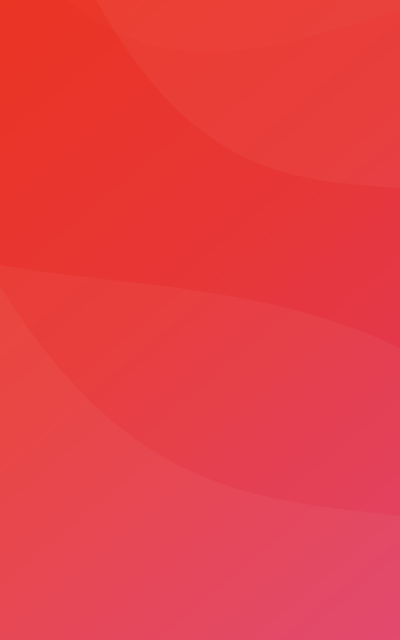
Write a WebGL 2 fragment shader that draws this background.

```glsl
#version 300 es
precision highp float;

uniform vec2 u_resolution;
out vec4 outColor;

// Diagonal gradient, from upper left to lower right
const vec3 SCARLET = vec3(0.918, 0.202, 0.140);
const vec3 CRIMSON = vec3(0.905, 0.214, 0.214);
const vec3 ROSE = vec3(0.876, 0.226, 0.390);
const float CRIMSON_STOP = 0.45;
const vec2 GRADIENT_WEIGHT = vec2(0.343, 0.657);

// Translucent warm veil laid over each wave
const vec3 VEIL_COLOR = vec3(1.0, 0.92, 0.85);
const float VEIL_ALPHA = 0.046;
const float CREST_ALPHA = 0.016;

// Bezier control heights of each wave, evenly spaced from its start to the right edge
const vec4 CREST_WAVE = vec4(1.000, 0.857, 0.937, 0.982);
const vec4 UPPER_WAVE = vec4(0.948, 0.717, 0.718, 0.706);
const vec4 MIDDLE_WAVE = vec4(0.586, 0.550, 0.556, 0.456);
const vec4 LOWER_WAVE = vec4(0.553, 0.217, 0.220, 0.194);
const float CREST_START = 0.166;
const float UPPER_START = 0.290;

float waveHeight(float x, float start, vec4 heights) {
    float s = (x - start) / (1.0 - start);
    float r = 1.0 - s;
    return dot(heights, vec4(r * r * r, 3.0 * r * r * s, 3.0 * r * s * s, s * s * s));
}

// Smooth coverage of the area above a wave
float above(vec2 uv, float start, vec4 heights) {
    float d = uv.y - waveHeight(uv.x, start, heights);
    return clamp(d / max(fwidth(d), 1e-6) + 0.5, 0.0, 1.0);
}

vec3 diagonalGradient(vec2 uv) {
    float t = dot(vec2(uv.x, 1.0 - uv.y), GRADIENT_WEIGHT);
    vec3 upper = mix(SCARLET, CRIMSON, t / CRIMSON_STOP);
    vec3 lower = mix(CRIMSON, ROSE, (t - CRIMSON_STOP) / (1.0 - CRIMSON_STOP));
    return t < CRIMSON_STOP ? upper : lower;
}

vec3 addVeil(vec3 color, float alpha) {
    return mix(color, VEIL_COLOR, alpha);
}

void main() {
    vec2 uv = gl_FragCoord.xy / u_resolution;
    vec3 color = diagonalGradient(uv);

    // Waves hanging from the top, the crest one fainter
    color = addVeil(color, VEIL_ALPHA * above(uv, UPPER_START, UPPER_WAVE));
    color = addVeil(color, CREST_ALPHA * above(uv, CREST_START, CREST_WAVE));

    // Waves rising from the bottom
    color = addVeil(color, VEIL_ALPHA * (1.0 - above(uv, 0.0, MIDDLE_WAVE)));
    color = addVeil(color, VEIL_ALPHA * (1.0 - above(uv, 0.0, LOWER_WAVE)));

    outColor = vec4(color, 1.0);
}
```
